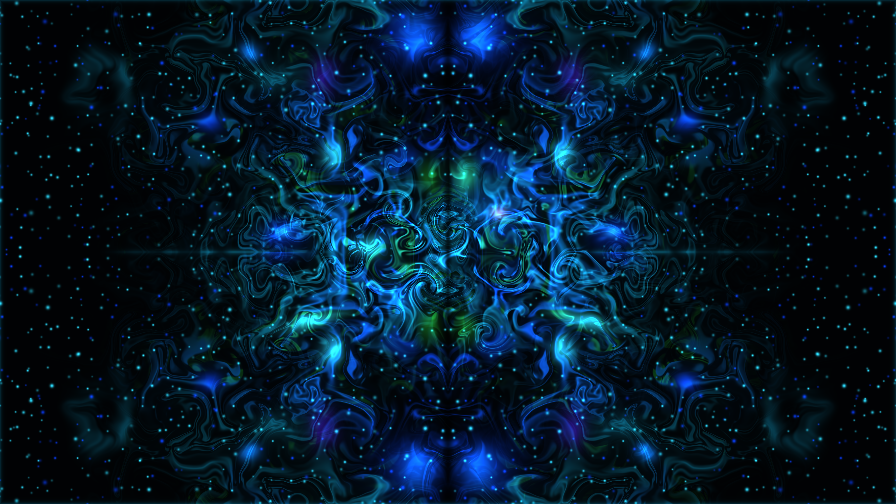
A WebGL 1 fragment shader for this background:

```glsl
precision highp float;
// A mirrored deep-space nebula: noise wound up by random eddies gives the curls,
// soft elliptical glows form the luminous knots, and jittered grids form stars.
// Space is folded about both axes; the fine curls of the core are not folded.
uniform vec2 u_resolution;
#define EDDY_TURN 9.0
#define WISP_GAIN 1.5
#define CURL_GAIN 0.8
#define GLOW_WARP 0.4
#define STAR_SHARE 0.28
#define TEAL vec3(0.04, 0.36, 0.46)
#define BLUE vec3(0.03, 0.20, 0.85)
#define AZURE vec3(0.05, 0.45, 0.95)
#define CYAN vec3(0.16, 0.80, 0.92)
#define GREEN vec3(0.12, 0.62, 0.08)

float hash(vec2 p) { return fract(sin(dot(p, vec2(127.1, 311.7))) * 43758.5453); }

float noise(vec2 p) {
  vec2 id = floor(p), f = fract(p);
  f = f * f * (3.0 - 2.0 * f);
  return mix(mix(hash(id), hash(id + vec2(1.0, 0.0)), f.x),
             mix(hash(id + vec2(0.0, 1.0)), hash(id + 1.0), f.x), f.y);
}

float fbm(vec2 p) {
  mat2 octave = mat2(1.6, 1.2, -1.2, 1.6);
  vec2 p2 = octave * p + 7.3;
  return 0.53 * noise(p) + 0.28 * noise(p2) + 0.19 * noise(octave * p2 + 3.1);
}

// Winds space around one random centre in each grid cell.
vec2 eddies(vec2 p, float scale) {
  vec2 shift = vec2(0.0);
  for (int i = -1; i <= 1; i++) {
    for (int j = -1; j <= 1; j++) {
      vec2 id = floor(p * scale) + vec2(float(i), float(j));
      vec2 d = p * scale - id - vec2(hash(id), hash(id + 5.3));
      float turn = EDDY_TURN * (hash(id + 3.1) - 0.5) * exp(-5.0 * dot(d, d));
      shift += d * (cos(turn) - 1.0) + vec2(-d.y, d.x) * sin(turn);
    }
  }
  return p + shift / scale;
}

// Bright lines along the level curves of a noise value.
float contour(float n, float turns, float power) {
  return pow(0.5 + 0.5 * sin(6.283 * turns * n), power);
}
float glow(vec2 p, vec2 centre, vec2 size) {
  p = (p - centre) / size;
  return exp(-dot(p, p));
}

// Round stars in three grids, from few large to many faint ones.
vec3 stars(vec2 p) {
  vec3 sum = vec3(0.0);
  for (int i = 0; i < 3; i++) {
    float layer = float(i), scale = 16.0 + 17.0 * layer;
    vec2 id = floor(p * scale) + 53.0 * layer;
    vec2 seat = 0.2 + 0.6 * vec2(hash(id), hash(id + 9.1));
    float d = length(fract(p * scale) - seat) / scale;
    float size = mix(0.0016, 0.0048 - 0.001 * layer, hash(id + 4.7));
    float lit = step(hash(id + 2.3), STAR_SHARE) * mix(0.3, 1.2, hash(id + 6.1));
    sum += mix(CYAN, BLUE, step(0.65, hash(id + 8.8))) * lit * exp(-d * d / (size * size));
  }
  return sum;
}

// Glowing knots: q is folded on both axes, h on x only, s on neither.
vec3 knots(vec2 q, vec2 h, vec2 s) {
  vec3 c = AZURE * 0.8 * glow(q, vec2(0.065, 0.435), vec2(0.03, 0.034));
  c += BLUE * 0.9 * glow(q, vec2(0.075, 0.43), vec2(0.06, 0.053));
  c += AZURE * glow(q, vec2(0.387, 0.403), vec2(0.019, 0.016));
  c += TEAL * 0.5 * glow(q, vec2(0.345, 0.35), vec2(0.035, 0.03));
  c += vec3(0.13, 0.04, 0.4) * glow(q, vec2(0.25, 0.355), vec2(0.025, 0.035));
  c += CYAN * glow(q, vec2(0.236, 0.198), vec2(0.02, 0.025));
  c += BLUE * 0.9 * glow(q, vec2(0.477, 0.262), vec2(0.022, 0.018));
  c += GREEN * 0.6 * glow(q, vec2(0.035, 0.155), vec2(0.018, 0.026));
  c += BLUE * glow(h, vec2(0.325, 0.028), vec2(0.035, 0.028));
  c += CYAN * 0.8 * glow(h, vec2(0.32, 0.028), vec2(0.012, 0.01));
  c += CYAN * glow(h + vec2(0.0, 0.2 * h.x - 0.054), vec2(0.27, -0.133), vec2(0.055, 0.014));
  c += CYAN * glow(s, vec2(-0.157, 0.009), vec2(0.032, 0.018));
  c += AZURE * 0.6 * glow(s, vec2(0.09, 0.095), vec2(0.075, 0.06));
  c += vec3(0.9, 0.6, 0.6) * glow(s, vec2(0.102, 0.08), vec2(0.015, 0.014));
  c += CYAN * 0.6 * glow(s, vec2(0.025, 0.155), vec2(0.022, 0.03));
  return c + AZURE * 0.8 * glow(s, vec2(-0.095, -0.1), vec2(0.03, 0.035));
}

void main() {
  vec2 p = (gl_FragCoord.xy - 0.5 * u_resolution) / u_resolution.y;
  vec2 q = abs(p), side = vec2(p.x < 0.0 ? -1.0 : 1.0, p.y < 0.0 ? -1.0 : 1.0);
  // Folded flow w for the outer gas, unfolded flow u for the core.
  vec2 w = q + 0.08 * (vec2(fbm(q * 9.0), fbm(q * 9.0 + 31.7)) - 0.5);
  vec2 bend = GLOW_WARP * (w - q);
  w = eddies(eddies(w, 9.0), 21.0);
  vec2 u = eddies(eddies(p + 3.0, 15.0), 31.0);
  // Outer gas: diagonal arms, vertical column and thin haze.
  float core = glow(q + 2.0 * bend, vec2(0.0), vec2(0.30, 0.19));
  float arm = exp(-pow((w.y - 0.5 * w.x - 0.02) / 0.09, 2.0)) * (1.0 - smoothstep(0.3, 0.7, q.x));
  float column = exp(-q.x * q.x / 0.05);
  float gas = 0.3 * core + 0.35 * arm + 0.25 * column + 0.28 * (1.0 - smoothstep(0.35, 0.73, w.x));
  float cloud = smoothstep(0.35, 0.7, fbm(w * 10.0 + 3.0));
  float hue = smoothstep(0.4, 0.6, fbm(q * 8.0 + 19.0));
  float wisp = contour(noise(w * 17.0), 1.6, 5.0) * smoothstep(0.3, 0.75, noise(w * 11.0 + 23.0));
  wisp += contour(noise(w * 38.0 + 11.0), 1.4, 4.0) * (0.15 + 0.85 * cloud);
  vec3 color = vec3(0.002, 0.008, 0.014);
  color += mix(TEAL, BLUE, hue * (0.3 + 0.6 * column)) * gas * (0.03 + 0.2 * cloud + WISP_GAIN * wisp);
  // Fine curls of the core, with green specks.
  float curl = contour(noise(u * 36.0), 1.5, 2.5) * (0.3 + 0.7 * smoothstep(0.2, 0.7, noise(u * 19.0)));
  float spark = curl * contour(noise(u * 52.0 + 13.0), 1.3, 2.0);
  vec3 curlTint = mix(TEAL, AZURE, smoothstep(0.38, 0.62, fbm(u * 11.0 + 37.0)));
  color += core * (curlTint * (0.05 + CURL_GAIN * curl) + CYAN * 0.9 * spark);
  float moss = smoothstep(0.72, 0.88, noise(w * 24.0 + 41.0));
  color = mix(color, GREEN * (0.1 + curl), 0.6 * moss * min(gas, 1.0));
  // Smoky outer loops and the horizontal jet.
  float loopRadius = length((q + 2.5 * bend - vec2(0.685, 0.315)) / vec2(0.05, 0.072));
  color += TEAL * exp(-pow((loopRadius - 0.9) / 0.35, 2.0)) * (0.04 + 0.6 * noise(w * 14.0) * cloud);
  float jet = exp(-q.y / 0.004) * smoothstep(0.2, 0.35, q.x) * (1.0 - smoothstep(0.5, 0.7, q.x));
  color += TEAL * jet * noise(vec2(q.x * 40.0, 2.0));
  // Knots textured by the flow, the dark seam, stars and a faint rim.
  vec3 light = knots(q + bend, vec2(q.x, p.y) + bend * vec2(1.0, side.y), p + bend * side);
  color += light * (0.6 + 0.3 * cloud + 0.35 * curl);
  color *= mix(0.3, 1.0, smoothstep(0.0, 0.01 + 0.02 * q.y, q.x));
  color += stars(q) * (1.0 - 0.5 * core);
  vec2 margin = 0.5 * u_resolution / u_resolution.y - q;
  color += TEAL * 0.5 * exp(-min(margin.x, margin.y) / 0.003);
  gl_FragColor = vec4(min(color, 1.0), 1.0);
}
```
